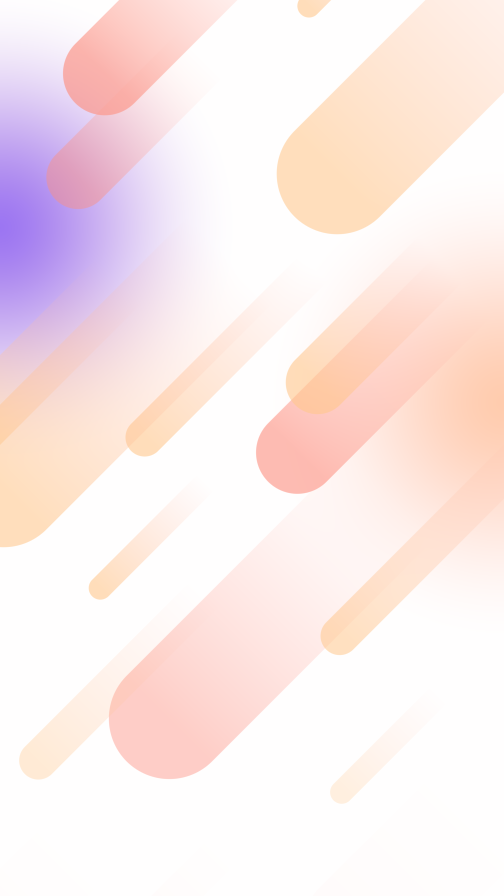
Give the GLSL for this background, as a Shadertoy shader.

```glsl
// Soft diagonal capsules in apricot and coral over a violet and a peach glow.

// Palette
const vec3 PAPER = vec3(1.0, 0.998, 0.998);
const vec3 APRICOT = vec3(1.0, 0.78, 0.55);
const vec3 CORAL = vec3(0.99, 0.56, 0.50);
const vec3 BLUSH = vec3(1.0, 0.73, 0.69);
const vec3 VIOLET_CORE = vec3(0.61, 0.46, 0.95);
const vec3 VIOLET_RIM = vec3(0.80, 0.64, 0.88);
const vec3 PEACH_CORE = vec3(1.0, 0.80, 0.68);
const vec3 PEACH_RIM = vec3(1.0, 0.84, 0.82);

// Glows: centre and radius, in canvas widths
const vec3 VIOLET_GLOW = vec3(0.0, 1.326, 0.49);
const vec3 PEACH_GLOW = vec3(1.0, 0.979, 0.50);

// Direction in which every capsule fades out
const vec2 AXIS = vec2(0.70711, 0.70711);

// Capsules: start x, start y, radius, length, in canvas widths
const int CORAL_COUNT = 7;
const vec4 CORAL_SHAPES[CORAL_COUNT] = vec4[](
    vec4(0.208, 1.632, 0.083, 0.417),
    vec4(0.155, 1.426, 0.063, 0.347),
    vec4(0.590, 0.880, 0.082, 0.463),
    vec4(0.336, 0.352, 0.120, 0.613),
    vec4(-0.046, -0.106, 0.081, 0.380),
    vec4(0.324, -0.028, 0.037, 0.230),
    vec4(0.718, -0.069, 0.120, 0.450));
const float CORAL_ALPHA[CORAL_COUNT] = float[](
    0.64, 0.46, 0.60, 0.44, 0.03, 0.03, 0.03);

const int APRICOT_COUNT = 10;
const vec4 APRICOT_SHAPES[APRICOT_COUNT] = vec4[](
    vec4(0.613, 1.766, 0.023, 0.230),
    vec4(0.669, 1.433, 0.120, 0.760),
    vec4(0.630, 1.019, 0.063, 0.347),
    vec4(0.287, 0.910, 0.038, 0.475),
    vec4(0.199, 0.611, 0.023, 0.300),
    vec4(0.674, 0.516, 0.038, 0.600),
    vec4(0.076, 0.269, 0.038, 0.475),
    vec4(0.678, 0.206, 0.023, 0.282),
    vec4(0.007, 0.812, 0.120, 0.637),
    vec4(-0.046, 0.938, 0.063, 0.400));
const float APRICOT_ALPHA[APRICOT_COUNT] = float[](
    0.60, 0.58, 0.60, 0.60, 0.60, 0.55, 0.36, 0.28, 0.58, 0.50);

// Radial light that shifts from core to rim colour as it thins out
vec3 addGlow(vec3 base, vec2 p, vec3 glow, vec3 core, vec3 rim) {
    float k = clamp(1.0 - distance(p, glow.xy) / glow.z, 0.0, 1.0);
    return mix(base, mix(rim, core, k), smoothstep(0.0, 1.0, k));
}

// Round-ended bar whose tint turns to blush while it fades along AXIS
vec3 addCapsule(vec3 base, vec2 p, vec4 shape, vec3 tint, float alpha, float pixel) {
    vec2 q = p - shape.xy;
    float along = dot(q, AXIS);
    float dist = length(q - AXIS * clamp(along, 0.0, shape.w)) - shape.z;
    float cover = 1.0 - smoothstep(-0.7 * pixel, 0.7 * pixel, dist);
    float t = clamp(along / shape.w, 0.0, 1.0);
    return mix(base, mix(tint, BLUSH, t), cover * alpha * (1.0 - t));
}

void mainImage(out vec4 fragColor, in vec2 fragCoord) {
    float pixel = 1.0 / iResolution.x;
    vec2 p = fragCoord * pixel;

    // Background light
    vec3 color = addGlow(PAPER, p, VIOLET_GLOW, VIOLET_CORE, VIOLET_RIM);
    color = addGlow(color, p, PEACH_GLOW, PEACH_CORE, PEACH_RIM);

    // Translucent bars
    for (int i = 0; i < CORAL_COUNT; i++)
        color = addCapsule(color, p, CORAL_SHAPES[i], CORAL, CORAL_ALPHA[i], pixel);
    for (int i = 0; i < APRICOT_COUNT; i++)
        color = addCapsule(color, p, APRICOT_SHAPES[i], APRICOT, APRICOT_ALPHA[i], pixel);

    fragColor = vec4(color, 1.0);
}
```
